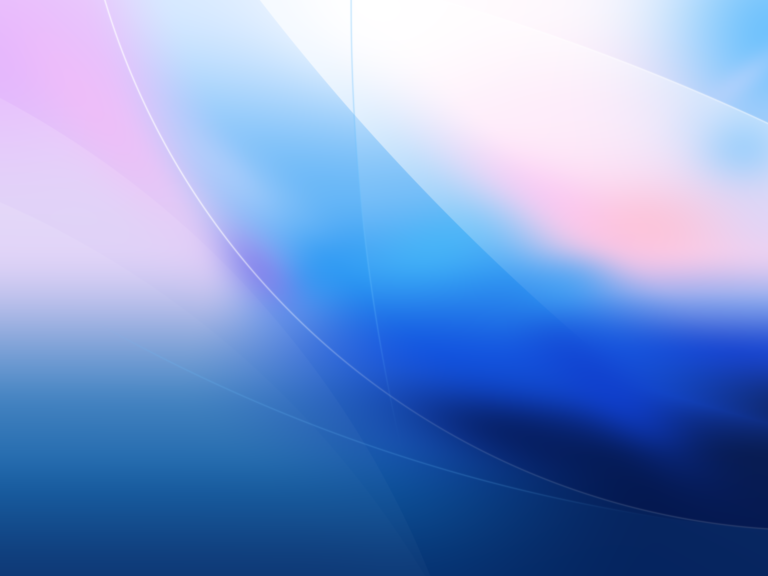
This background is drawn by a WebGL 1 fragment shader. Its source:

```glsl
precision highp float;
// Abstract backdrop: pastel light melting into deep blue, crossed by translucent curved veils.
uniform vec2 u_resolution;

const float ASPECT = 4.0 / 3.0;
const float EDGE = 0.0016;        // half width of a veil edge
const float LINE = 0.0017;        // half width of a bright rim
const vec3 WHITE = vec3(1.0);
const vec3 ORCHID = vec3(0.89, 0.72, 0.985);
const vec3 PINK = vec3(0.97, 0.70, 0.96);
const vec3 PEACH = vec3(1.0, 0.73, 0.82);
const vec3 LAVENDER = vec3(0.86, 0.80, 0.965);
const vec3 VIOLET = vec3(0.49, 0.42, 0.91);
const vec3 ICE = vec3(0.75, 0.83, 0.99);
const vec3 SKY = vec3(0.41, 0.75, 0.99);
const vec3 CYAN = vec3(0.20, 0.70, 0.97);
const vec3 AZURE = vec3(0.14, 0.58, 0.95);
const vec3 ROYAL = vec3(0.03, 0.22, 0.80);
const vec3 STEEL = vec3(0.27, 0.52, 0.77);
const vec3 TEAL = vec3(0.06, 0.36, 0.64);
const vec3 NAVY = vec3(0.008, 0.16, 0.405);
const vec3 MIDNIGHT = vec3(0.0, 0.08, 0.30);

// Signed distance to the circle through a, b and c (negative inside).
float arc(vec2 p, vec2 a, vec2 b, vec2 c) {
  b -= a;
  c -= a;
  float bb = dot(b, b), cc = dot(c, c);
  vec2 o = vec2(c.y * bb - b.y * cc, b.x * cc - c.x * bb) / (2.0 * (b.x * c.y - b.y * c.x));
  return length(p - a - o) - length(o);
}

// Soft ellipse of light, its long axis turned by angle.
float glow(vec2 p, vec2 centre, vec2 radii, float angle) {
  vec2 q = p - centre, d = vec2(cos(angle), sin(angle));
  q = vec2(dot(q, d), dot(q, vec2(-d.y, d.x))) / radii;
  return exp(-dot(q, q));
}

float inside(float d) { return 1.0 - smoothstep(-EDGE, EDGE, d); }
float rim(float d) { return exp(-d * d / (LINE * LINE)); }

// Vertical gradients, y measured downward.
vec3 leftField(float y) {
  vec3 c = mix(ORCHID, LAVENDER, smoothstep(0.1, 0.4, y));
  c = mix(c, STEEL, smoothstep(0.42, 0.72, y));
  c = mix(c, TEAL, smoothstep(0.64, 0.88, y));
  return mix(c, NAVY, smoothstep(0.78, 1.03, y));
}

vec3 middleField(float y) {
  vec3 c = mix(vec3(0.78, 0.88, 1.0), vec3(0.35, 0.69, 0.965), smoothstep(0.0, 0.37, y));
  c = mix(c, AZURE, smoothstep(0.33, 0.5, y));
  c = mix(c, vec3(0.05, 0.31, 0.87), smoothstep(0.45, 0.63, y));
  c = mix(c, vec3(0.03, 0.20, 0.69), smoothstep(0.6, 0.76, y));
  c = mix(c, vec3(0.015, 0.21, 0.53), smoothstep(0.74, 0.9, y));
  return mix(c, NAVY, smoothstep(0.85, 1.0, y));
}

vec3 rightField(float y) {
  vec3 c = mix(vec3(1.0, 0.97, 0.99), vec3(0.995, 0.88, 0.965), smoothstep(0.0, 0.2, y));
  c = mix(c, vec3(0.985, 0.77, 0.91), smoothstep(0.2, 0.42, y));
  c = mix(c, vec3(0.47, 0.61, 0.92), smoothstep(0.42, 0.54, y));
  c = mix(c, ROYAL, smoothstep(0.5, 0.62, y));
  return mix(c, MIDNIGHT, smoothstep(0.6, 0.73, y));
}

void main() {
  vec2 uv = gl_FragCoord.xy / u_resolution;
  vec2 p = vec2(uv.x * ASPECT, 1.0 - uv.y);
  float y = p.y;

  // Curves that bound the veils
  float sweep = arc(p, vec2(0.182, 0.0), vec2(0.434, 0.465), vec2(1.181, 0.899));
  float upperLeft = arc(p, vec2(0.0, 0.170), vec2(0.347, 0.417), vec2(0.747, 1.0));
  float lowerLeft = arc(p, vec2(0.0, 0.351), vec2(0.417, 0.616), vec2(0.738, 1.0));
  float spine = arc(p, vec2(0.611, 0.104), vec2(0.634, 0.417), vec2(0.755, 1.0));
  float beam = arc(p, vec2(0.451, 0.0), vec2(0.694, 0.286), vec2(1.181, 0.729));
  float crest = arc(p, vec2(0.764, 0.0), vec2(1.042, 0.092), vec2(1.333, 0.214));
  float trough = arc(p, vec2(0.174, 0.564), vec2(0.521, 0.729), vec2(1.333, 0.920));

  // Colour fields blended across the curves
  float toLeft = smoothstep(-0.12, mix(0.05, 0.26, smoothstep(0.4, 0.75, y)), sweep);
  float toRight = 1.0 - smoothstep(-0.17, 0.01, beam);
  toRight = max(toRight, smoothstep(0.65, 1.15, p.x) * smoothstep(0.66, 0.8, y));
  vec3 col = mix(middleField(y), leftField(y), toLeft);
  col = mix(col, rightField(y), toRight);

  // Cool glows
  col = mix(col, ICE, 0.5 * glow(p, vec2(0.40, 0.30), vec2(0.15, 0.05), 0.65));
  col = mix(col, CYAN, 0.6 * glow(p, vec2(0.76, 0.425), vec2(0.12, 0.06), -0.3));
  col = mix(col, AZURE, 0.6 * glow(p, vec2(0.97, 0.50), vec2(0.10, 0.05), -0.4));
  col = mix(col, AZURE, 0.5 * glow(p, vec2(0.55, 0.48), vec2(0.09, 0.05), -0.6));
  col = mix(col, MIDNIGHT, 0.6 * glow(p, vec2(0.89, 0.75), vec2(0.17, 0.05), 0.25));
  col = mix(col, ROYAL, 0.75 * glow(p, vec2(1.06, 0.68), vec2(0.16, 0.055), 0.7));

  // Translucent veils
  float high = 1.0 - smoothstep(0.1, 0.62, y);
  col = mix(col, WHITE, 0.65 * high * inside(beam) * exp(5.0 * min(beam, 0.0)));
  col = mix(col, WHITE, inside(spine) * 0.2 * high * exp(4.0 * min(spine, 0.0)));
  col = mix(col, WHITE, inside(upperLeft) * mix(0.03, 0.2, high));
  col = mix(col, WHITE, inside(lowerLeft) * mix(0.015, 0.2, high));
  col = mix(col, TEAL, 0.12 * inside(-sweep) * smoothstep(0.6, 0.75, y));
  col = mix(col, TEAL, 0.08 * inside(-trough) * smoothstep(0.5, 0.8, p.x));

  // Warm glows and the bright top
  col = mix(col, ORCHID * vec3(0.98, 0.88, 1.01), 0.6 * glow(p, vec2(0.0, 0.03), vec2(0.13, 0.17), 0.0));
  col = mix(col, PINK, 0.45 * glow(p, vec2(0.17, 0.20), vec2(0.22, 0.06), 0.9));
  col = mix(col, VIOLET, 0.6 * glow(p, vec2(0.45, 0.47), vec2(0.09, 0.045), 0.8));
  col = mix(col, PINK, 0.45 * glow(p, vec2(0.97, 0.35), vec2(0.19, 0.05), 0.5));
  col = mix(col, PEACH, 0.85 * glow(p, vec2(1.14, 0.39), vec2(0.13, 0.065), 0.0));
  col = mix(col, LAVENDER, 0.7 * glow(p, vec2(1.35, 0.38), vec2(0.11, 0.09), 0.0));
  col = mix(col, WHITE, 0.9 * glow(p, vec2(0.65, 0.02), vec2(0.19, 0.13), 0.3));

  // Sky corner, split by the crest veil
  col = mix(col, SKY, 0.95 * glow(p, vec2(1.34, 0.06), vec2(0.18, 0.21), 0.0));
  col = mix(col, ICE, 0.5 * glow(p, vec2(1.28, 0.145), vec2(0.10, 0.025), -0.65));
  col = mix(col, WHITE, 0.45 * inside(crest) * exp(5.0 * min(crest, 0.0)));
  col = mix(col, SKY, 0.45 * glow(p, vec2(1.29, 0.26), vec2(0.08, 0.06), 0.0));

  // Fine rims
  col = mix(col, WHITE, rim(sweep) * mix(0.1, 0.6, 1.0 - smoothstep(0.3, 0.75, y)));
  col = mix(col, SKY, rim(spine) * 0.3 * (1.0 - smoothstep(0.4, 0.8, y)));
  col = mix(col, SKY, rim(trough) * 0.16 * smoothstep(0.15, 0.3, p.x) * (1.0 - smoothstep(0.8, 1.2, p.x)));
  col = mix(col, WHITE, rim(crest) * 0.4);
  gl_FragColor = vec4(col, 1.0);
}
```
